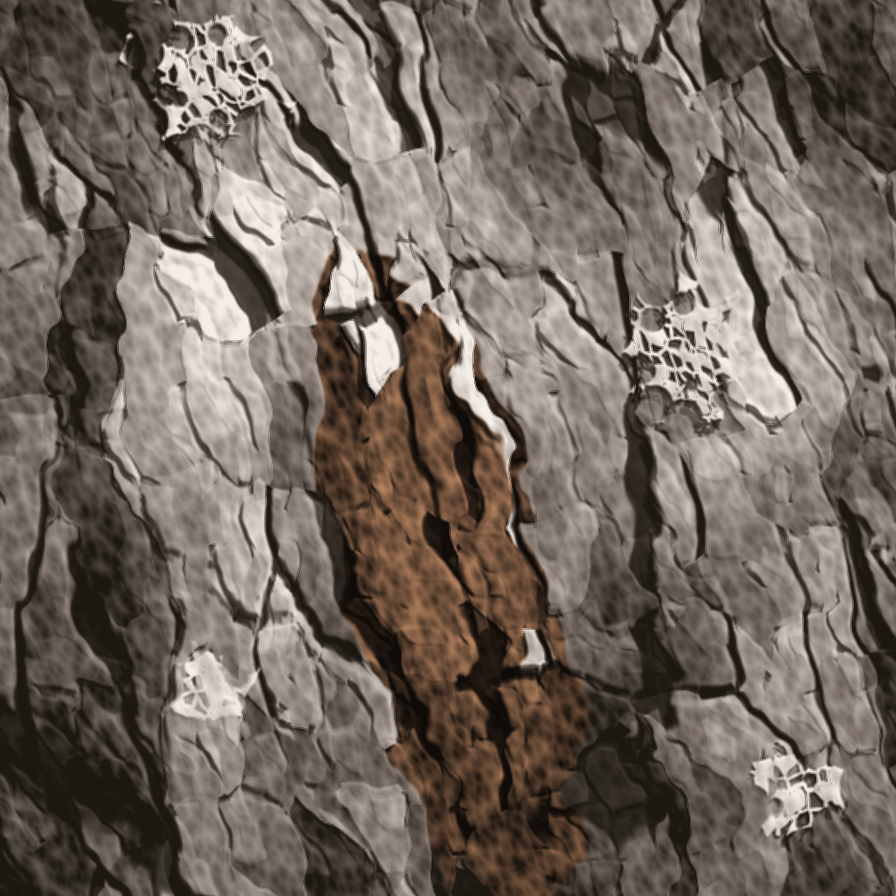
Write a Shadertoy shader that draws this texture.

```glsl
// Weathered tree bark: grey plates leaning along the grain, split by broken fissures,
// with a peeled strip of brown wood and a few tufts of pale lichen.
// Stretched cellular noise builds a height field, lit and shadowed from the upper right.

const float LEAN = 0.30;                    // sideways drift of the grain
const vec2 FISSURE_SCALE = vec2(4.6, 0.9);  // cells per canvas, across and along
const vec2 PLATE_SCALE = vec2(7.0, 3.0);
const vec2 FLAKE_SCALE = vec2(17.0, 8.5);
const vec2 CRUST_SCALE = vec2(42.0, 20.0);
const vec2 GRIT_SCALE = vec2(92.0, 60.0);
const vec2 WOOD_CENTER = vec2(0.61, 0.36);  // in grain coordinates
const vec2 WOOD_RADIUS = vec2(0.14, 0.42);
const vec3 WOOD_TINT = vec3(1.18, 0.85, 0.62);
const vec3 BARK_DARK = vec3(0.065, 0.045, 0.027);
const vec3 BARK_MID = vec3(0.495, 0.450, 0.420);
const vec3 BARK_PALE = vec3(0.960, 0.935, 0.910);
const vec2 LIGHT_DIR = vec2(0.50, 0.866);
const float LIGHT_SLOPE = 13.0;             // shadow falloff per canvas unit
const float BASE_TONE = 0.51;
const float SOFTNESS = 0.0017;              // spacing of the smoothing samples
const float LICHEN_SCALE = 64.0;
const vec3 TUFTS[4] = vec3[4](              // center and radius
    vec3(0.235, 0.915, 0.080), vec3(0.775, 0.610, 0.080),
    vec3(0.235, 0.235, 0.045), vec3(0.890, 0.115, 0.050));

vec2 hash2(vec2 p) {
    vec3 q = fract(p.xyx * vec3(0.1031, 0.1030, 0.0973));
    q += dot(q, q.yzx + 33.33);
    return fract((q.xx + q.yz) * q.zy);
}

// Cellular noise: x = nearest distance, y = distance to the border, z = cell id
vec3 cells(vec2 p) {
    vec2 base = floor(p), local = p - base;
    vec2 first = vec2(9.0), second = vec2(9.0);
    float id = 0.0;
    for (int y = -1; y <= 1; y++)
    for (int x = -1; x <= 1; x++) {
        vec2 cell = vec2(x, y);
        vec2 seed = hash2(base + cell);
        vec2 d = cell + seed - local;
        if (dot(d, d) < dot(first, first)) {
            second = first;
            first = d;
            id = fract(seed.x * 7.31 + seed.y * 3.17);
        } else if (dot(d, d) < dot(second, second)) second = d;
    }
    float border = 0.5 * (dot(second, second) - dot(first, first)) / length(second - first);
    return vec3(length(first), border, id);
}

// Layered rotated sines make the edges ragged
vec2 warp(vec2 p) {
    const mat2 turn = mat2(0.80, 0.60, -0.60, 0.80);
    vec2 q = p;
    float freq = 6.0, amp = 0.024;
    for (int i = 0; i < 7; i++) {
        q = turn * q;
        vec2 wave = amp * sin(q.yx * freq + vec2(1.3, 4.1) * float(i));
        p += wave;
        q += 0.5 * wave;
        freq *= 1.9;
        amp *= 0.59;
    }
    return p;
}

vec2 lean(vec2 p) {
    return vec2(p.x + LEAN * p.y, p.y);
}

// Fine roughness, roughly centred on zero
float grit(vec2 p) {
    float sum = 0.0, amp = 0.5;
    for (int i = 0; i < 2; i++) {
        sum += amp * (cells(p).x - 0.45);
        p = mat2(0.45, 0.30, -0.30, 0.45) * p + 3.7;
    }
    return sum;
}

// Crowded pale lobes inside the tufts
float lichen(vec2 p, vec2 grain) {
    float cover = -1.0;
    for (int i = 0; i < 4; i++)
        cover = max(cover, 1.0 - length(p - TUFTS[i].xy) / TUFTS[i].z);
    if (cover < -0.3) return 0.0;
    vec3 lobe = cells(grain * LICHEN_SCALE);
    float branch = 1.0 - smoothstep(0.10, 0.22, lobe.y);
    float filled = step(0.5, lobe.z) * (1.0 - smoothstep(0.45, 0.65, lobe.x));
    float ragged = cover + 1.2 * (cells(p * 28.0).x - 0.5);
    return max(branch, filled) * smoothstep(0.10, 0.24, ragged);
}

// x = height, y = tone variation, z = peeled wood, w = lichen
vec4 surface(vec2 p) {
    vec2 grain = lean(warp(p));
    vec3 fissure = cells(grain * FISSURE_SCALE + 2.0);
    vec3 plate = cells(grain * PLATE_SCALE);
    vec3 flake = cells(grain * FLAKE_SCALE + 5.0);
    vec3 crust = cells(grain * CRUST_SCALE + 9.0);

    vec2 r = (grain - WOOD_CENTER) / WOOD_RADIUS;
    float cling = 0.35 * plate.z + 0.65 * flake.z;
    float peeled = smoothstep(0.0, 0.05, 1.3 * (1.0 - dot(r, r)) - cling);

    // Stacked layers, then cracks that open and close from flake to flake
    float h = mix(0.40 + 0.40 * plate.z + 0.30 * flake.z, 0.36 + 0.25 * flake.z, peeled);
    float gape = smoothstep(0.15, 0.85, flake.z);
    h *= mix(1.0, smoothstep(0.01, 0.05, plate.y), gape);
    float split = smoothstep(0.0, 0.04, fissure.y - 0.04 * gape);
    h *= mix(1.0, split, smoothstep(0.05, 0.35, flake.z));
    h *= 1.0 - 0.5 * step(0.55, crust.z) * (1.0 - smoothstep(0.02, 0.10, flake.y));
    h += 0.22 * (crust.z - 0.5);
    h -= 0.18 * smoothstep(0.5, 0.8, crust.z) * (1.0 - smoothstep(0.03, 0.13, crust.y));

    float tone = 0.40 * (plate.z - 0.5) + 0.24 * (flake.z - 0.5) + 0.17 * (crust.z - 0.5);
    float tuft = lichen(p, grain);
    return vec4(mix(h, 1.1, tuft), tone, peeled, tuft);
}

// Broad light and dark areas of the trunk
float glow(vec2 p) {
    vec2 a = p - vec2(0.34, 0.72), b = p - vec2(0.74, 0.58);
    float light = 0.36 * exp(-18.0 * dot(a, a)) + 0.30 * exp(-14.0 * dot(b, b));
    float dusk = 0.10 * smoothstep(0.8, 0.1, p.x + p.y);
    return light - dusk - 0.12 + 0.05 * sin(19.0 * p.x + 4.0 * sin(7.0 * p.y));
}

vec3 shade(vec2 p) {
    vec4 s = surface(p);
    float slope = 0.0, blocked = 0.0, reach = 0.004;
    for (int i = 0; i < 3; i++) {
        float h = surface(p + LIGHT_DIR * reach).x;
        if (i == 0) slope = s.x - h;
        blocked = max(blocked, h - s.x - reach * LIGHT_SLOPE);
        reach *= 2.2;
    }
    float shadow = smoothstep(0.02, 0.36, blocked);
    float open = mix(0.25, 1.0, smoothstep(0.0, 0.28, s.x));
    float rough = grit(lean(p) * GRIT_SCALE);
    float tone = BASE_TONE + s.y + glow(p) + 0.40 * rough;
    tone = mix(tone, 0.34 + 0.40 * s.y + 0.50 * rough, s.z);
    tone = mix(tone, 0.88 + 0.4 * rough, s.w);
    tone = tone * open * (1.0 - 0.60 * shadow) + 0.32 * clamp(slope, -0.25, 0.30);
    tone = clamp(tone, 0.05, 1.0);

    vec3 bark = mix(BARK_DARK, BARK_MID, min(tone / 0.45, 1.0));
    bark = mix(bark, BARK_PALE, max(tone - 0.45, 0.0) / 0.55);
    return mix(bark, WOOD_TINT * tone, s.z * (1.0 - s.w));
}

void mainImage(out vec4 fragColor, in vec2 fragCoord) {
    // Four samples smooth the edges
    vec3 color = vec3(0.0);
    for (int i = 0; i < 4; i++) {
        vec2 offset = SOFTNESS * (vec2(i & 1, i >> 1) - 0.5);
        color += shade(fragCoord / iResolution.y + offset);
    }
    fragColor = vec4(color * 0.25, 1.0);
}
```
